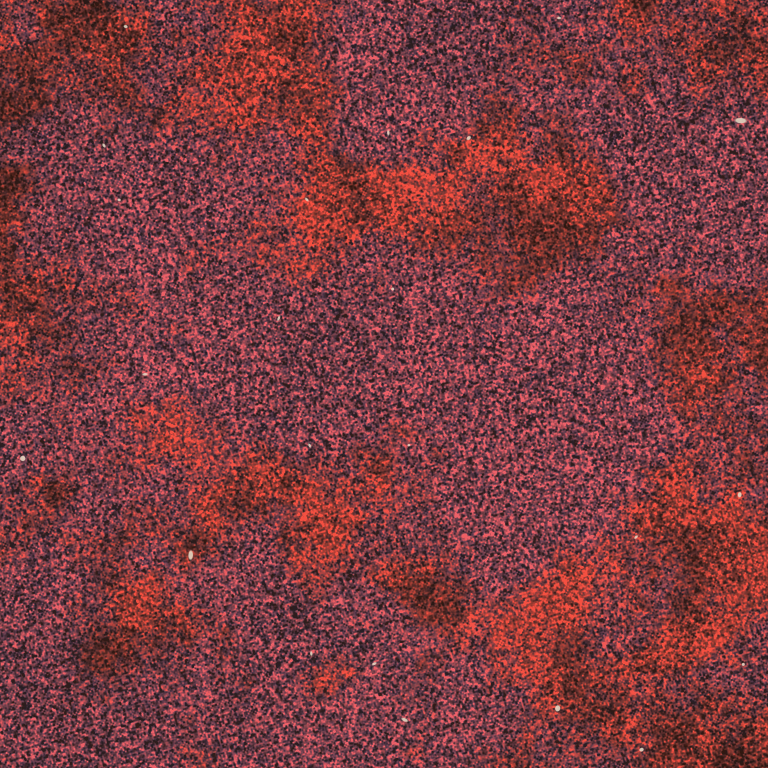
Write a Shadertoy shader that draws this texture.

```glsl
// Grainy rose and plum stone surface with ragged red stains and a few pale flecks.

const vec3 SOOT  = vec3(0.17, 0.115, 0.12);
const vec3 PLUM  = vec3(0.35, 0.21, 0.26);
const vec3 MAUVE = vec3(0.50, 0.27, 0.31);
const vec3 ROSE  = vec3(0.67, 0.30, 0.34);
const vec3 CORAL = vec3(0.93, 0.38, 0.41);
const vec3 CREAM = vec3(0.90, 0.84, 0.76);
const vec3 RUST_TINT = vec3(1.04, 0.80, 0.56);

float hash(vec2 p, float seed) {
    vec3 q = fract(vec3(p.xyx + seed * 17.3) * vec3(0.1031, 0.1030, 0.0973));
    q += dot(q, q.yzx + 33.33);
    return fract((q.x + q.y) * q.z);
}

vec2 rotate(vec2 p, float angle) {
    float c = cos(angle), s = sin(angle);
    return vec2(c * p.x - s * p.y, s * p.x + c * p.y);
}

float valueNoise(vec2 p, float seed) {
    vec2 cell = floor(p), f = fract(p);
    f = f * f * (3.0 - 2.0 * f);
    float low  = mix(hash(cell, seed), hash(cell + vec2(1, 0), seed), f.x);
    float high = mix(hash(cell + vec2(0, 1), seed), hash(cell + vec2(1, 1), seed), f.x);
    return mix(low, high, f.y);
}

float fbm(vec2 p, float seed) {
    float sum = 0.0, total = 0.0, weight = 0.5;
    for (int i = 0; i < 6; i++) {
        sum += weight * valueNoise(p, seed + float(i));
        total += weight;
        p = rotate(p, 0.6) * 2.03 + 5.7;
        weight *= 0.62;
    }
    return sum / total;
}

// Fine grain with zero mean and roughly unit deviation
float grain(vec2 uv, float seed) {
    float coarse = valueNoise(rotate(uv, 0.45) * 285.0 + 240.0, seed) - 0.5;
    float fine   = valueNoise(rotate(uv, -0.3) * 430.0 + 240.0, seed + 1.0) - 0.5;
    return (0.68 * coarse + 0.74 * fine) / 0.2;
}

// Colour ramp from dark pits to bright grains
vec3 grainColour(float level) {
    vec3 colour = mix(SOOT, PLUM, clamp((level + 1.85) / 1.3, 0.0, 1.0));
    colour = mix(colour, MAUVE, clamp((level + 0.55) / 0.75, 0.0, 1.0));
    colour = mix(colour, ROSE, clamp((level - 0.2) / 0.7, 0.0, 1.0));
    return mix(colour, CORAL, clamp((level - 0.9) / 0.85, 0.0, 1.0));
}

// Coverage of sparse, short, randomly turned flecks
float flecks(vec2 uv, float cells, float seed, float pixel) {
    vec2 p = uv * cells, cell = floor(p);
    vec2 centre = 0.2 + 0.6 * vec2(hash(cell, seed), hash(cell, seed + 1.0));
    vec2 d = rotate(fract(p) - centre, 6.283 * hash(cell, seed + 2.0)) / cells;
    float size = mix(0.0015, 0.0035, pow(hash(cell, seed + 3.0), 3.0));
    d.x /= mix(1.0, 2.2, hash(cell, seed + 4.0));
    float present = step(0.75, hash(cell, seed + 5.0));
    return present * (1.0 - smoothstep(size - pixel, size + pixel, length(d)));
}

void mainImage(out vec4 fragColor, in vec2 fragCoord) {
    vec2 uv = fragCoord / iResolution.xy;
    float pixel = 0.7 / iResolution.y;
    float speckle = grain(uv, 3.0);

    // Broad fields: rusty stains, their small bright cores and tonal drift
    float stainField = fbm(uv * 5.5 + 2.0, 11.0);
    float coreField = fbm(uv * 9.0 + 9.0, 23.0);
    float drift = fbm(uv * 5.0 + 4.0, 37.0) - 0.5;
    float stain = smoothstep(0.49, 0.68, stainField + 0.022 * speckle);
    float core = smoothstep(0.53, 0.65, stainField)
               * smoothstep(0.46, 0.62, coreField + 0.02 * speckle);
    float brown = stain * (1.0 - smoothstep(0.36, 0.52, coreField));

    // Dim the borders slightly
    vec2 edge = abs(uv - 0.5) * 2.0;
    float border = smoothstep(0.7, 1.4, length(edge));

    // Grain tone, flattened inside the stains
    float level = speckle * mix(0.92, 0.70, stain);
    level += 0.9 * drift + 0.75 * core - 0.45 * brown - 0.28 * border;
    vec3 colour = grainColour(level);

    // Slate hue shifts in the grain and warm pigment in the stains
    float hue = valueNoise(uv * 240.0, 51.0) - 0.5;
    float shade = 1.0 - smoothstep(0.2, 1.2, level);
    colour += vec3(-0.04, 0.012, 0.06) * hue * shade;
    colour *= mix(vec3(1.0), RUST_TINT, 0.85 * stain);

    colour = mix(colour, CREAM, 0.9 * flecks(uv, 9.0, 71.0, pixel));
    fragColor = vec4(clamp(colour, 0.0, 1.0), 1.0);
}
```
